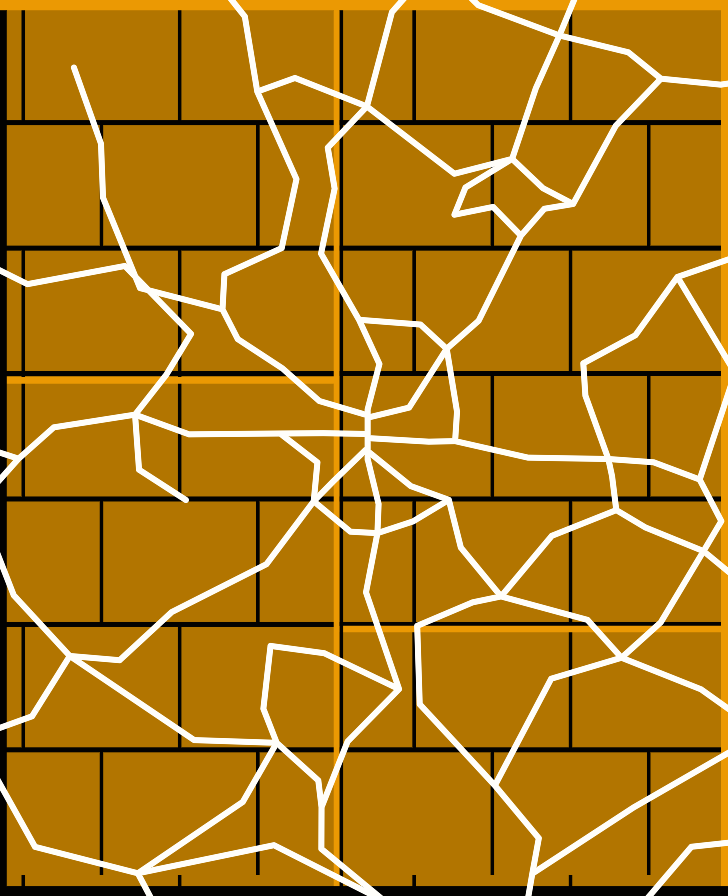
Reproduce this texture procedurally as a WebGL 1 fragment shader.

```glsl
precision highp float;
uniform vec2 u_resolution;

const vec3 OCHRE = vec3(0.70, 0.46, 0.0);
const vec3 AMBER = vec3(0.92, 0.60, 0.01);
const vec3 BLACK = vec3(0.01, 0.008, 0.003);
const vec3 WHITE = vec3(1.0, 0.995, 0.98);

const vec2 BRICK = vec2(0.1745, 0.14);
const float SEAM = 0.3757;
const float SPOKES = 16.0;
const float RING = 0.13;

float hash(vec2 p) {
  return fract(sin(dot(p, vec2(127.1, 311.7))) * 43758.5453);
}

// Coverage of a shape from its signed distance
float fill(float d, float pixel) {
  return 1.0 - smoothstep(-0.5 * pixel, 0.5 * pixel, d);
}

float band(float x, float centre, float halfWidth) {
  return abs(x - centre) - halfWidth;
}

float segment(vec2 p, vec2 a, vec2 b) {
  vec2 pa = p - a, ba = b - a;
  return length(pa - ba * clamp(dot(pa, ba) / max(dot(ba, ba), 1e-6), 0.0, 1.0));
}

// Two straight pieces with a random bend between them
float bentLine(vec2 p, vec2 a, vec2 b, vec2 seed) {
  vec2 ab = b - a;
  vec2 bend = a + ab * mix(0.3, 0.7, hash(seed + 3.1));
  bend += vec2(-ab.y, ab.x) * (hash(seed + 7.7) - 0.5) * 0.55;
  return min(segment(p, a, bend), segment(p, bend, b));
}

// Jittered polar grid point; the innermost ring is a short upright line
vec2 webNode(float spoke, float ring) {
  vec2 id = vec2(mod(spoke, SPOKES), ring);
  float angle = (spoke + 0.75 * (hash(id) - 0.5)) * 6.28318 / SPOKES;
  vec2 dir = vec2(cos(angle), sin(angle));
  if (ring < 0.5) return vec2(0.003, 0.028) * dir;
  return dir * RING * (ring + 0.75 * (hash(id + 19.3) - 0.5));
}

// Distance to cracks spreading from the impact point
float cracks(vec2 p) {
  float d = segment(p, vec2(0.0, -0.028), vec2(0.0, 0.028));
  float radius = length(p);
  for (int j = 0; j < 6; j++) {
    float ring = float(j);
    if (abs(radius - (ring + 0.5) * RING) > 0.2) continue;
    float stride = ring < 1.5 ? 2.0 : 1.0;
    for (int i = 0; i < 16; i++) {
      float spoke = float(i);
      if (mod(spoke, stride) > 0.5) continue;
      vec2 id = vec2(spoke, ring);
      vec2 a = webNode(spoke, ring);
      if (ring < 1.5 || hash(id + 41.0) < 0.88) {
        d = min(d, bentLine(p, a, webNode(spoke, ring + 1.0), id));
      }
      if (ring > 0.5 && hash(id + 67.0) < min(0.15 + 0.25 * ring, 0.65)) {
        d = min(d, bentLine(p, a, webNode(spoke + stride, ring), id + 23.0));
      }
    }
  }
  return d;
}

// Distance to mortar; depth runs down from the top edge
float mortar(float x, float depth, float side) {
  float level = (depth + 0.0031) / BRICK.y;
  float row = floor(level);
  float nearest = clamp(floor(level + 0.5), 1.0, 6.0);
  float bed = abs(level - nearest) * BRICK.y - 0.0028;
  float shift = mod(row + side + step(mix(3.0, 5.0, side), row), 2.0);
  float column = (x - 0.026) / BRICK.x + 0.5 * shift;
  float joint = abs(fract(column + 0.5) - 0.5) * BRICK.x - 0.002;
  return min(bed, joint);
}

void main() {
  vec2 p = gl_FragCoord.xy / u_resolution.y;
  float pixel = 1.0 / u_resolution.y;
  float width = u_resolution.x / u_resolution.y;
  float depth = 1.0 - p.y;
  float side = step(SEAM, p.x);

  // Bricks
  vec3 color = mix(OCHRE, BLACK, fill(mortar(p.x, depth, side), pixel));

  // Lit panel edges
  float ledge = band(depth, mix(0.4245, 0.702, side), 0.0037);
  float lit = min(ledge, min(depth - 0.0115, width - 0.0078 - p.x));
  lit = min(lit, band(p.x, SEAM, 0.0033));
  color = mix(color, AMBER, fill(lit, pixel));

  // Shaded panel edges
  float shade = min(p.x - 0.0075, p.y - 0.011);
  shade = min(shade, band(p.x, SEAM + 0.0053, 0.002));
  shade = max(shade, 0.0115 - depth);
  color = mix(color, BLACK, fill(shade, pixel));

  // Cracks
  float crack = cracks(p - vec2(0.505 * width, 0.515)) - 0.0034;
  color = mix(color, WHITE, fill(crack, pixel));

  gl_FragColor = vec4(color, 1.0);
}
```
